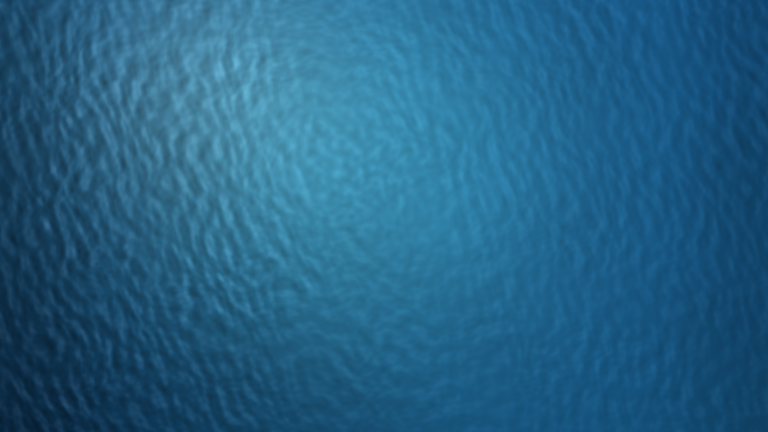
Write a WebGL 1 fragment shader that draws this texture.

```glsl
precision highp float;
// Rippled blue water-like surface in relief, lit by a soft cyan glow left of centre.

uniform vec2 u_resolution;

#define LIGHT_POS vec2(0.82, 0.63)
#define LIGHT_HEIGHT 0.22
#define GLOW_RADIUS 0.50
#define GLOW_COLOR vec3(0.125, 0.235, 0.21)
#define SHEEN_POS vec2(0.47, 0.82)
#define SHEEN_RADIUS 0.34
#define SHEEN_COLOR vec3(0.13, 0.105, 0.075)
#define RIPPLE_SCALE 38.0
#define RIPPLE_LEFT 0.155
#define RIPPLE_RIGHT 0.062
#define STROKE_STRETCH 0.6
#define SLOPE_STEP 0.15

vec2 hashGradient(vec2 cell) {
  float angle = 6.28318 * fract(sin(dot(cell, vec2(127.1, 311.7))) * 43758.5);
  return vec2(cos(angle), sin(angle));
}

float gradientNoise(vec2 p) {
  vec2 cell = floor(p);
  vec2 f = fract(p);
  vec2 w = f * f * f * (f * (f * 6.0 - 15.0) + 10.0);
  float a = dot(hashGradient(cell), f);
  float b = dot(hashGradient(cell + vec2(1.0, 0.0)), f - vec2(1.0, 0.0));
  float c = dot(hashGradient(cell + vec2(0.0, 1.0)), f - vec2(0.0, 1.0));
  float d = dot(hashGradient(cell + 1.0), f - 1.0);
  return mix(mix(a, b, w.x), mix(c, d, w.x), w.y);
}

// Ripples stretched along a steep, left-leaning stroke direction.
float surfaceHeight(vec2 p) {
  vec2 across = vec2(0.95, 0.31);
  vec2 along = vec2(-0.31, 0.95) * STROKE_STRETCH;
  vec2 q = vec2(dot(p, across), dot(p, along));
  return gradientNoise(q) + 0.18 * gradientNoise(p * 1.7 + 17.3);
}

vec2 surfaceSlope(vec2 p) {
  float h = surfaceHeight(p);
  float hx = surfaceHeight(p + vec2(SLOPE_STEP, 0.0));
  float hy = surfaceHeight(p + vec2(0.0, SLOPE_STEP));
  return (vec2(hx, hy) - h) / SLOPE_STEP;
}

float softSpot(vec2 p, vec2 centre, float radius) {
  vec2 d = (p - centre) / radius;
  return exp(-dot(d, d));
}

// Broad colour: four corner tones, a cyan glow and a paler sheen.
vec3 waterColor(vec2 p, vec2 uv) {
  vec3 bottom = mix(vec3(0.04, 0.17, 0.28), vec3(0.07, 0.295, 0.455), smoothstep(0.0, 0.75, uv.x));
  vec3 top = mix(vec3(0.095, 0.305, 0.455), vec3(0.075, 0.315, 0.505), uv.x);
  vec3 color = mix(bottom, top, uv.y);
  color += GLOW_COLOR * softSpot(p, LIGHT_POS, GLOW_RADIUS);
  color += SHEEN_COLOR * softSpot(p, SHEEN_POS, SHEEN_RADIUS);
  // Darken the outer left and right edges.
  float edge = smoothstep(0.0, 0.16, uv.x) * smoothstep(1.0, 0.84, uv.x);
  return color * mix(0.86, 1.03, edge);
}

void main() {
  vec2 uv = gl_FragCoord.xy / u_resolution;
  vec2 p = gl_FragCoord.xy / u_resolution.y;

  // Slopes facing the light brighten.
  vec2 toLight = LIGHT_POS - p;
  vec2 lightDir = toLight / sqrt(dot(toLight, toLight) + LIGHT_HEIGHT * LIGHT_HEIGHT);
  vec2 ripplePos = p * RIPPLE_SCALE;
  ripplePos += 0.8 * vec2(gradientNoise(p * 7.0), gradientNoise(p * 7.0 + 31.7));
  float relief = -dot(surfaceSlope(ripplePos), lightDir);

  // Under the light, fine rounded bumps replace the directional relief.
  float overhead = 1.0 - length(lightDir);
  vec2 bumpPos = mat2(0.8, 0.6, -0.6, 0.8) * ripplePos * 1.25;
  relief += 2.2 * overhead * gradientNoise(bumpPos + 5.1);
  relief += 0.4 * gradientNoise(ripplePos * 0.8 + 11.9);

  // Patchy contrast, strongest on the left.
  float contrast = mix(RIPPLE_LEFT, RIPPLE_RIGHT, smoothstep(0.1, 0.65, uv.x));
  contrast *= 1.0 + 0.5 * gradientNoise(p * 5.0 + 3.7);

  vec3 color = waterColor(p, uv);
  color *= 1.0 + contrast * relief;
  color += vec3(0.22, 0.14, 0.10) * contrast * max(relief, 0.0);
  color *= 1.0 + 0.05 * gradientNoise(p * 4.0 + 9.1);

  gl_FragColor = vec4(clamp(color, 0.0, 1.0), 1.0);
}
```
